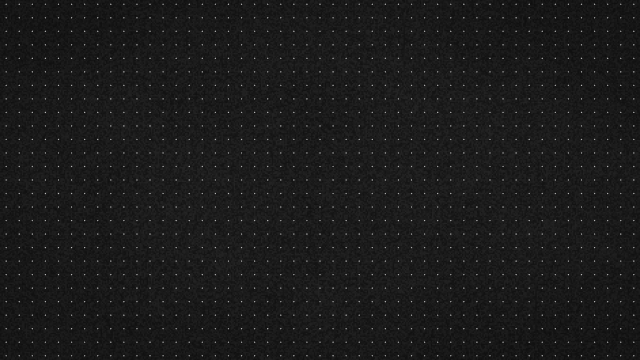
Write a Shadertoy shader that draws this pattern.

```glsl
const vec2 DOT_PITCH = vec2(0.03632, 0.03755);
const float DOT_RADIUS = 0.0017;
const vec3 DOT_COLOR = vec3(0.73);
const vec3 CLOTH_COLOR = vec3(0.106);

float hash(vec2 p) {
    vec3 q = fract(vec3(p.xyx) * 0.1031);
    q += dot(q, q.yzx + 33.33);
    return fract((q.x + q.y) * q.z);
}

float valueNoise(vec2 p) {
    vec2 cell = floor(p);
    vec2 f = fract(p);
    f = f * f * (3.0 - 2.0 * f);
    float low = mix(hash(cell), hash(cell + vec2(1.0, 0.0)), f.x);
    float high = mix(hash(cell + vec2(0.0, 1.0)), hash(cell + 1.0), f.x);
    return mix(low, high, f.y);
}

float fractalNoise(vec2 p) {
    float sum = 0.0;
    float weight = 0.5;
    for (int i = 0; i < 4; i++) {
        sum += weight * valueNoise(p);
        p = p * 2.03 + 17.0;
        weight *= 0.5;
    }
    return sum;
}

// Dark cloth: fine grain, soft mottling and dimmer corners
vec3 clothColor(vec2 p, vec2 halfSize) {
    float grain = valueNoise((p + 3.0) * 265.0) - 0.5;
    float mottle = fractalNoise((p + 3.0) * 5.0) - 0.47;
    float edge = smoothstep(0.55, 1.4, length(p / halfSize));
    vec3 color = CLOTH_COLOR + 0.07 * grain + 0.02 * mottle;
    return color * (1.0 - 0.2 * edge);
}

// Coverage of the nearest dot, with slight variation in brightness
float dotCoverage(vec2 p, vec2 pitch, float radius, float pixel) {
    vec2 cell = floor(p / pitch + 0.5);
    float dist = length(p - cell * pitch) - radius;
    float strength = mix(0.85, 1.0, hash(cell + 80.0));
    return strength * clamp(0.5 - dist / pixel, 0.0, 1.0);
}

void mainImage(out vec4 fragColor, in vec2 fragCoord) {
    vec2 p = (fragCoord - 0.5 * iResolution.xy) / iResolution.y;
    vec2 halfSize = 0.5 * iResolution.xy / iResolution.y;
    float pixel = 1.0 / iResolution.y;

    vec3 color = clothColor(p, halfSize);
    color = mix(color, DOT_COLOR, dotCoverage(p, DOT_PITCH, DOT_RADIUS, pixel));
    fragColor = vec4(color, 1.0);
}
```
